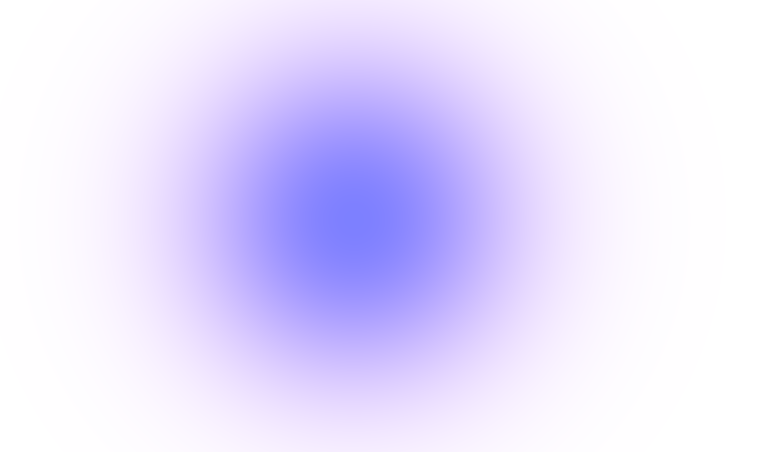
Reproduce this background procedurally as a WebGL 1 fragment shader.

```glsl
precision highp float;

uniform vec2 u_resolution;

const vec3 BACKGROUND = vec3(1.0);
const vec3 CORE_COLOR = vec3(0.49, 0.50, 1.0);
const vec2 GLOW_CENTER = vec2(0.461, 0.514);    // fraction of the canvas
const vec2 FALLOFF_RADIUS = vec2(0.320, 0.378); // red, green; canvas heights
const vec2 FALLOFF_POWER = vec2(2.05, 2.20);    // red, green

// Green fades out more slowly than red, leaving a lilac rim around the blue core.
vec3 glowWeight(float dist) {
    vec2 weight = exp(-pow(dist / FALLOFF_RADIUS, FALLOFF_POWER));
    return vec3(weight, weight.x);
}

void main() {
    // Offset from the glow center in canvas heights, so the glow stays round
    vec2 offset = (gl_FragCoord.xy - GLOW_CENTER * u_resolution) / u_resolution.y;
    float dist = max(length(offset), 1e-4);

    vec3 color = mix(BACKGROUND, CORE_COLOR, glowWeight(dist));
    gl_FragColor = vec4(color, 1.0);
}
```
